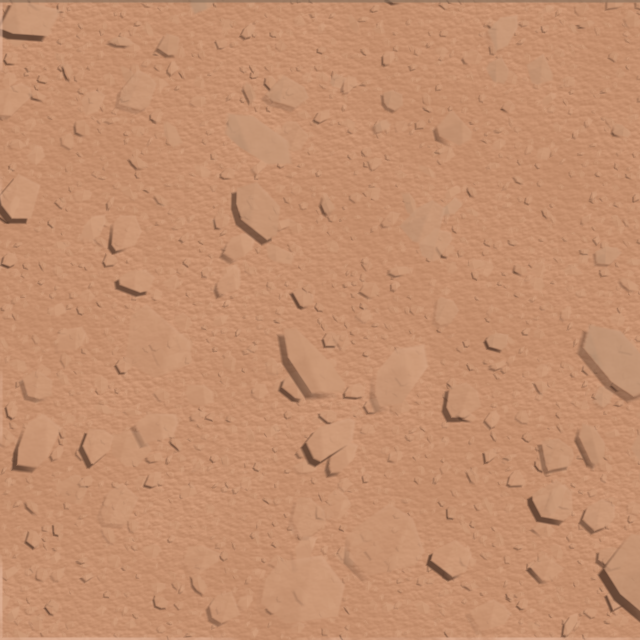
This texture is drawn by a Shadertoy shader. Its source:

```glsl
// Dusty red desert ground scattered with faceted, half-buried stones and pebbles.
#define BIG_CELLS 5.5      // grid cells across for the largest stones
#define LAYER_STEP 2.2     // density ratio between stone layers
#define LAYERS 4
#define STONE_CHANCE 0.52  // share of cells that hold a stone
#define SOFTNESS 0.0022    // edge blur in canvas units
#define RELIEF 0.085       // strength of the grainy soil

const vec3 GROUND = vec3(0.772, 0.562, 0.430);
const vec3 LIT = vec3(0.810, 0.612, 0.478);
const vec3 DUSK = vec3(0.735, 0.535, 0.405);
const vec3 GREY = vec3(0.675, 0.550, 0.450);
const vec3 SHADOW = vec3(0.330, 0.225, 0.170);
const vec3 PALE = vec3(0.910, 0.740, 0.640);

float hash(vec2 p) {
    vec3 q = fract(vec3(p.xyx) * 0.1031);
    q += dot(q, q.yzx + 33.33);
    return fract((q.x + q.y) * q.z);
}

vec2 hash2(vec2 p) {
    return vec2(hash(p), hash(p + 57.3));
}

// Distance to the nearest scattered point
float cellular(vec2 p) {
    vec2 cell = floor(p), f = p - cell;
    float nearest = 4.0;
    for (int y = -1; y <= 1; y++)
    for (int x = -1; x <= 1; x++) {
        vec2 n = vec2(x, y);
        vec2 d = n + hash2(cell + n + 200.0) - f;
        nearest = min(nearest, dot(d, d));
    }
    return sqrt(nearest);
}

float soilDepth(vec2 p) {
    return cellular(p * vec2(62.0, 98.0)) + 0.5 * cellular(p * vec2(125.0, 190.0) + 31.0);
}

// Slow undulation from layered sines
float drift(vec2 p) {
    float sum = 0.0, amp = 0.5;
    for (int i = 0; i < 4; i++) {
        sum += amp * sin(p.x + 1.7 * sin(p.y)) * cos(1.3 * p.y + sin(p.x));
        p = mat2(1.5, 1.1, -1.1, 1.5) * p + 2.3;
        amp *= 0.6;
    }
    return sum;
}

// Irregular convex polygon, stretched and turned; unit radius
float stoneShape(vec2 p, vec2 id, float turn, float stretch) {
    float c = cos(turn), s = sin(turn);
    p = mat2(c, -s, s, c) * p;
    p.y *= stretch;
    float d = -10.0;
    for (int k = 0; k < 7; k++) {
        vec2 h = hash2(id + float(k) * 7.1);
        float a = 6.2832 * (float(k) + 0.75 * h.x) / 7.0;
        d = max(d, dot(p, vec2(cos(a), sin(a))) - 0.6 - 0.4 * h.y);
    }
    return d / stretch;
}

// One grid layer of stones lit from the upper right
vec3 scatterStones(vec3 col, vec2 uv, float cells, float bigness, float seed) {
    vec2 base = floor(uv * cells);
    for (int y = -1; y <= 1; y++)
    for (int x = -1; x <= 1; x++) {
        vec2 cell = base + vec2(x, y);
        vec2 id = cell + seed;
        if (hash(id + 3.7) > STONE_CHANCE) continue;

        vec2 centre = (cell + 0.15 + 0.7 * hash2(id + 11.0)) / cells;
        vec2 rnd = hash2(id + 23.0), look = hash2(id + 41.0);
        float radius = mix(0.17, 0.44, rnd.x) / cells;
        vec2 q = (uv - centre) / radius;
        if (dot(q, q) > 4.0) continue;
        float turn = (rnd.y - 0.5) * 2.6;
        float stretch = 1.1 + 1.2 * look.x * look.x;
        float blur = SOFTNESS / radius;

        float d = stoneShape(q, id, turn, stretch);
        float body = 1.0 - smoothstep(-blur, blur, d);

        // Thin broken shadow at the lower left
        float reach = min(0.16, 0.006 / radius) + 0.05;
        float shaded = 1.0 - smoothstep(-blur, blur, stoneShape(q + reach, id, turn, stretch));
        float broken = smoothstep(-0.1, 0.5, look.y - 0.5 - q.x * 0.6 - q.y * 0.3);
        float depth = smoothstep(0.3, 1.0, hash(id + 67.0));
        col = mix(col, SHADOW, shaded * (1.0 - body) * broken * depth * 0.85);

        // Two or three facets split by a slanted ridge
        float ridge = q.x + (look.x - 0.5) * 0.9 * q.y + (look.y - 0.5) * 0.7;
        float sunny = smoothstep(-0.09, 0.09, ridge);
        float upper = smoothstep(-0.1, 0.1, q.y - 0.25 - 0.4 * q.x);
        float region = mix(0.15, 1.0, smoothstep(0.85, 1.45, centre.x + centre.y));
        float grey = region * bigness * (0.45 + 0.55 * look.y);
        vec3 shade = mix(mix(GROUND, DUSK, 0.5 * look.x), GREY, grey);
        vec3 face = mix(shade, mix(LIT, GREY, 0.35 * grey), 0.35 + 0.65 * max(sunny, 0.6 * upper));
        face += 0.025 * (rnd.y - 0.5) + 0.012 * drift(uv * 70.0);
        float rim = smoothstep(-0.14, 0.0, d) * smoothstep(0.2, 0.9, q.x + q.y);
        face = mix(face, PALE, 0.18 * rim);
        col = mix(col, face, body * mix(0.6, 0.92, look.x));
    }
    return col;
}

void mainImage(out vec4 fragColor, in vec2 fragCoord) {
    vec2 uv = fragCoord / iResolution.xy;
    // Grainy soil with soft tonal patches
    float tone = drift(uv * 9.0);
    float bumps = soilDepth(uv + vec2(0.0018, 0.0028)) - soilDepth(uv);
    vec3 col = GROUND + 0.014 * tone;
    col += RELIEF * bumps * (0.8 + 0.35 * tone) * vec3(1.0, 0.95, 0.9);
    // Pebbles first, large stones on top
    for (int i = LAYERS - 1; i >= 0; i--) {
        float level = float(i), bigness = 1.0 - smoothstep(0.0, 2.5, level);
        col = scatterStones(col, uv, BIG_CELLS * pow(LAYER_STEP, level), bigness, 90.0 + 130.0 * level);
    }
    // Worn edges: pale at left and bottom, dim at the top
    float paleEdge = 1.0 - smoothstep(0.002, 0.006, min(uv.x, uv.y));
    col = mix(col, PALE, 0.6 * paleEdge * smoothstep(-0.3, 0.3, tone));
    col = mix(col, GREY * 0.8, 0.7 * smoothstep(0.994, 0.998, uv.y));
    fragColor = vec4(clamp(col, 0.0, 1.0), 1.0);
}
```
